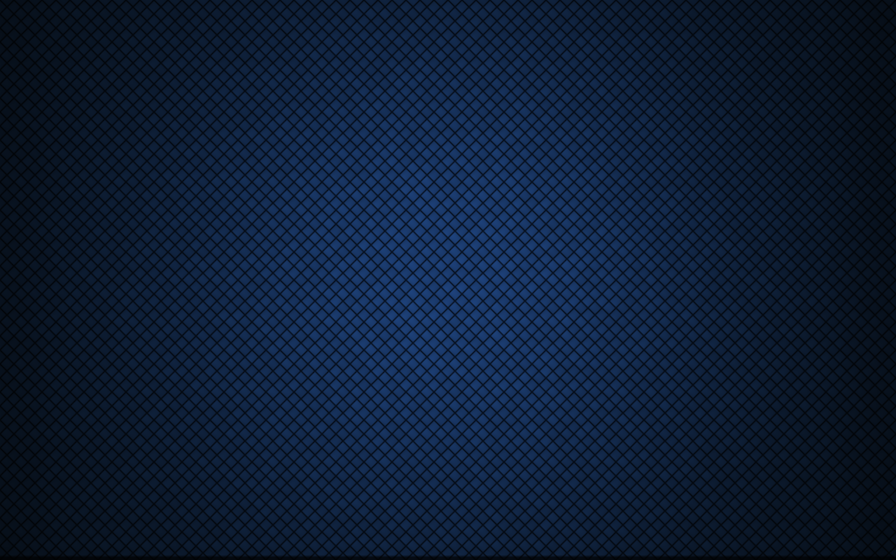
Give the GLSL for this background, as a Shadertoy shader.

```glsl
// Dark blue diagonal weave lit by a soft round glow near the centre.

// Sine-free hash of a tile index, 0 to 1
float hash(vec2 p) {
    vec3 q = fract(vec3(p.xyx) * 0.1031);
    q += dot(q, q.yzx + 33.33);
    return fract((q.x + q.y) * q.z);
}

void mainImage(out vec4 fragColor, in vec2 fragCoord) {
    vec2 uv = fragCoord / iResolution.xy;
    float aspect = iResolution.x / iResolution.y;

    // Broad glow fading to near-black navy
    vec2 fromGlow = (uv - vec2(0.495, 0.51)) * vec2(aspect, 1.0);
    float glow = exp(-3.5 * dot(fromGlow, fromGlow));
    vec3 color = mix(vec3(0.026, 0.058, 0.096), vec3(0.104, 0.23, 0.43), glow);

    // Diagonal lattice, forty diamonds to the canvas height
    vec2 p = vec2(uv.x * aspect, uv.y) * 40.0;
    vec2 lattice = vec2(p.x + p.y, p.x - p.y);
    vec2 tile = floor(lattice);
    vec2 local = fract(lattice) - 0.5;
    float pixel = 40.0 * 1.414 / iResolution.y;

    // Strands alternate direction and curve down at their ends
    bool rising = mod(tile.x + tile.y, 2.0) < 0.5;
    float along = rising ? local.x : local.y;
    float across = rising ? local.y : local.x;
    float shade = 1.06 - 0.6 * along * along - 0.12 * across;
    shade *= 0.95 + 0.10 * hash(tile);

    // Dark gaps between strands
    vec2 edge = 0.5 - abs(local);
    float gap = min(edge.x, edge.y);
    float cover = smoothstep(0.07 - 0.6 * pixel, 0.07 + 0.6 * pixel, gap);
    color *= shade * mix(0.36, 1.0, cover);

    // Faint shadow at the sides and a thin dark bottom border
    color *= mix(0.85, 1.0, smoothstep(0.0, 0.1, min(uv.x, 1.0 - uv.x)));
    color *= mix(0.3, 1.0, smoothstep(0.004, 0.010, uv.y));

    fragColor = vec4(color, 1.0);
}
```
